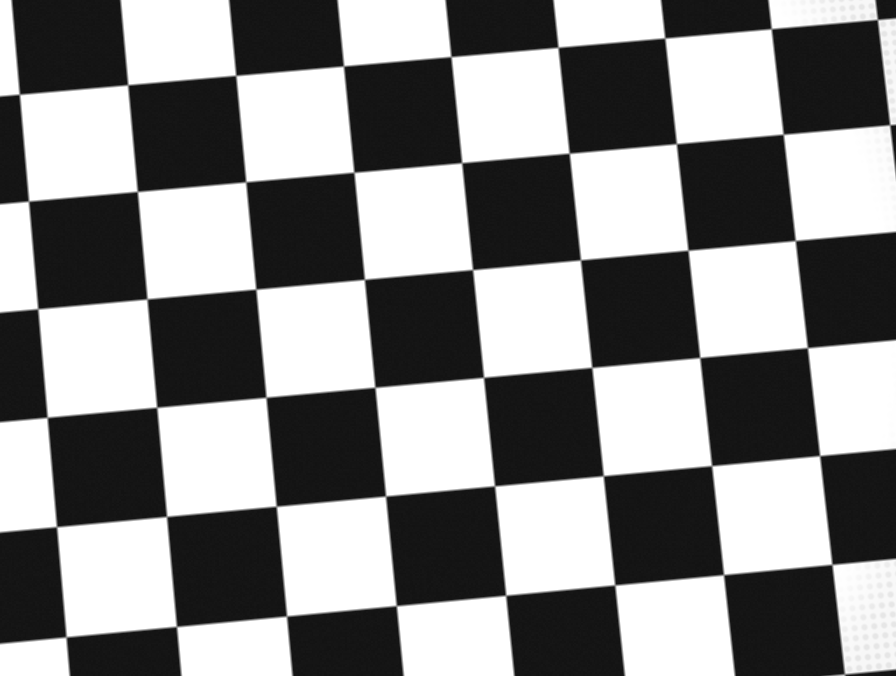
Give the GLSL for this pattern, as a WebGL 1 fragment shader.

```glsl
precision highp float;

uniform vec2 u_resolution;

const vec3 INK = vec3(0.08);
const vec3 PAPER = vec3(1.0);
const float EDGE_SOFTNESS = 0.013; // half width, in cells
const float DOTS_PER_CELL = 11.0;

float hash(vec2 p) {
  return fract(sin(dot(p, vec2(127.1, 311.7))) * 43758.5453);
}

// Perspective map from canvas heights to board cells.
vec2 boardCoords(vec2 p) {
  float depth = 1.025 - 0.0072 * p.x - 0.025 * p.y;
  return vec2(6.202 * p.x + 0.5337 * p.y - 0.641,
              0.5509 * p.x - 6.3233 * p.y + 5.421) / depth;
}

// Signed distance to the nearest integer, positive in even cells.
vec2 alternatingDistance(vec2 cell) {
  return 2.0 * abs(fract(0.5 * cell - 0.25) - 0.5) - 0.5;
}

// 1 on paper squares, 0 on ink squares, with soft edges.
float checker(vec2 cell, float softness) {
  vec2 side = clamp(alternatingDistance(cell) / softness, -1.0, 1.0);
  return 0.5 + 0.5 * side.x * side.y;
}

float halftone(vec2 cell, float frequency) {
  float radius = length(fract(cell * frequency) - 0.5);
  return 1.0 - smoothstep(0.15, 0.45, radius);
}

void main() {
  vec2 p = gl_FragCoord.xy / u_resolution.y;
  vec2 cell = boardCoords(p);
  float softness = max(EDGE_SOFTNESS, 4.0 / u_resolution.y);

  // Faint dotted wear towards the right-hand corners.
  float wear = smoothstep(0.76, 0.87, distance(p, vec2(0.55, 0.5)));
  float dots = halftone(cell, DOTS_PER_CELL);
  vec3 paper = PAPER - wear * (0.03 + 0.07 * dots);

  // Fine grain in the ink.
  float grain = hash(floor(p * 386.0)) - 0.5;
  vec3 ink = INK + 0.012 * grain;

  gl_FragColor = vec4(mix(ink, paper, checker(cell, softness)), 1.0);
}
```
